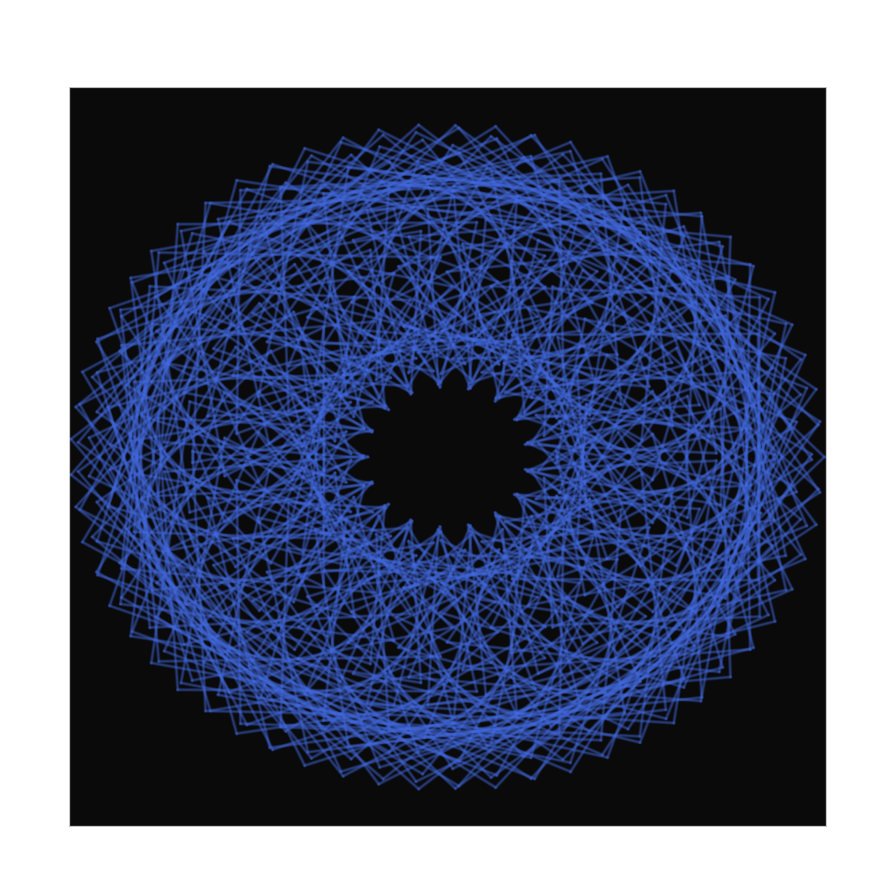
A Shadertoy shader for this background:

```glsl
// A dense ring of thin blue chords on a near-black panel with a white margin.

const vec3 PAPER = vec3(1.0);
const vec3 PANEL = vec3(0.04, 0.04, 0.045);
const vec3 INK = vec3(0.255, 0.412, 0.882);

const vec2 PANEL_MIN = vec2(0.078, 0.078);
const vec2 PANEL_MAX = vec2(0.922, 0.902);
const vec2 RING_CENTER = vec2(0.499, 0.490);
const vec2 RING_RADII = vec2(0.421, 0.372);

const int CHORDS = 720;
const float ORBIT_RADIUS = 0.605;   // as a share of the ring radii
const float SPIN_RADIUS = 0.395;
const float ORBIT_TURNS = 41.0;     // whole turns over all chords
const float SPIN_TURNS = 214.0;
const float LINE_WIDTH = 0.0028;
const float LINE_ALPHA = 0.5;
const float TAU = 6.2831853;

mat2 rotation(float angle) {
    float c = cos(angle), s = sin(angle);
    return mat2(c, s, -s, c);
}

float segmentDistance(vec2 p, vec2 a, vec2 b) {
    vec2 ap = p - a, ab = b - a;
    return length(ap - ab * clamp(dot(ap, ab) / dot(ab, ab), 0.0, 1.0));
}

// Coverage of the closed polyline traced by a spin carried along an orbit.
float chordRing(vec2 p, float pixel) {
    float radius = length(p / RING_RADII);
    if (radius > 1.02 || radius < 0.18) return 0.0;

    float width = max(LINE_WIDTH, 1.4 * pixel);
    mat2 orbitStep = rotation(TAU * ORBIT_TURNS / float(CHORDS));
    mat2 spinStep = rotation(TAU * SPIN_TURNS / float(CHORDS));
    vec2 orbit = vec2(ORBIT_RADIUS, 0.0);
    vec2 spin = vec2(SPIN_RADIUS, 0.0);
    vec2 start = RING_RADII * (orbit + spin);
    float clearness = 1.0;

    for (int i = 0; i < CHORDS; i++) {
        orbit = orbitStep * orbit;
        spin = spinStep * spin;
        vec2 end = RING_RADII * (orbit + spin);
        float d = segmentDistance(p, start, end);
        clearness *= 1.0 - LINE_ALPHA * (1.0 - smoothstep(0.0, width, d));
        start = end;
    }
    return 1.0 - clearness;
}

float boxMask(vec2 p, float pixel) {
    vec2 inset = min(p - PANEL_MIN, PANEL_MAX - p);
    return smoothstep(-pixel, pixel, min(inset.x, inset.y));
}

void mainImage(out vec4 fragColor, in vec2 fragCoord) {
    vec2 uv = fragCoord / iResolution.xy;
    float pixel = 1.0 / min(iResolution.x, iResolution.y);

    // Chords over the panel, panel over the margin
    vec3 color = mix(PANEL, INK, chordRing(uv - RING_CENTER, pixel));
    color = mix(PAPER, color, boxMask(uv, pixel));
    fragColor = vec4(color, 1.0);
}
```
